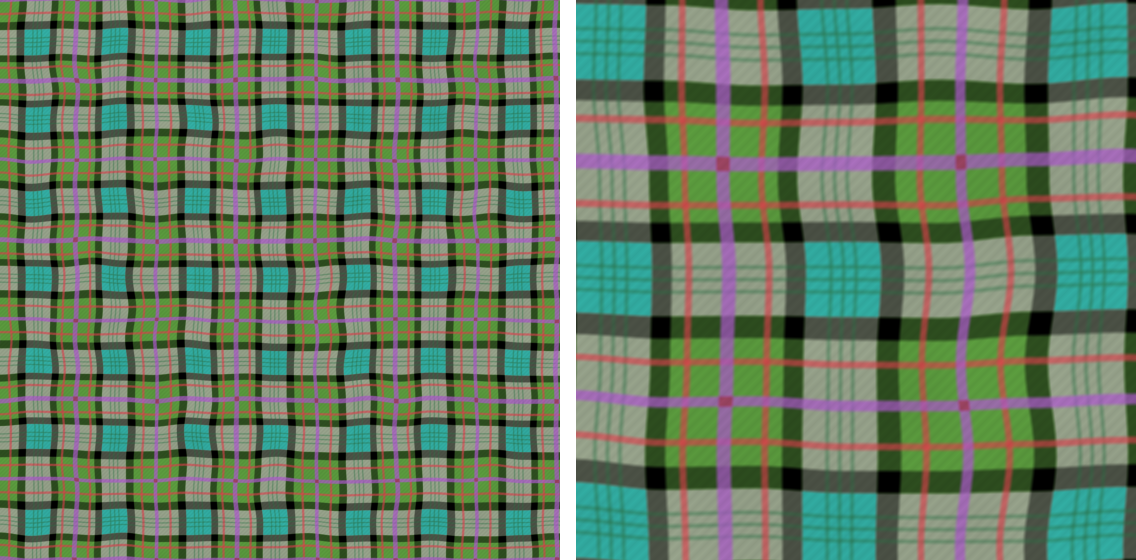
Left: the whole. Right: its middle third, enlarged.
Give the GLSL for this pattern, as a WebGL 1 fragment shader.

```glsl
precision highp float;
// Woven tartan: one mirrored sett is laid along both axes, seven half setts each way.
// Ground cells depend on which bands cross; dark bands, fine stripes and bright lines
// lie on top, and smooth noise bends the threads a little.

uniform vec2 u_resolution;

const float HALF_SETTS = 7.0;
const vec2 PIVOT = vec2(1.953, 0.0);   // wide green pivot, from the top left

const vec3 GREEN  = vec3(0.345, 0.590, 0.235);
const vec3 PALE   = vec3(0.575, 0.620, 0.530);
const vec3 TEAL   = vec3(0.190, 0.660, 0.620);
const vec3 PINSTRIPE = vec3(0.160, 0.430, 0.260);
const vec3 RED    = vec3(0.850, 0.240, 0.290);
const vec3 PURPLE = vec3(0.660, 0.340, 0.780);
const vec3 KNOT   = vec3(0.580, 0.240, 0.300);

float hash(vec2 p) {
  vec3 q = fract(vec3(p.xyx) * 0.1031);
  q += dot(q, q.yzx + 33.33);
  return fract((q.x + q.y) * q.z);
}

float noise(vec2 p) {
  vec2 i = floor(p);
  vec2 f = fract(p);
  f = f * f * (3.0 - 2.0 * f);
  float low = mix(hash(i), hash(i + vec2(1.0, 0.0)), f.x);
  float high = mix(hash(i + vec2(0.0, 1.0)), hash(i + vec2(1.0, 1.0)), f.x);
  return mix(low, high, f.y);
}

// Bends each thread direction mostly along its own length.
vec2 wobble(vec2 p) {
  float dx = noise(p * vec2(1.2, 2.6) + 17.0) - 0.5;
  float dy = noise(p * vec2(2.6, 1.2) + 53.0) - 0.5;
  return vec2(dx, dy) * 0.055;
}

// Reflects the axis: 0 at the wide green pivot, 1 at the narrow one.
float mirror(float s) {
  return abs(mod(s + 1.0, 2.0) - 1.0);
}

float band(float d, float from, float to, float soft) {
  return smoothstep(from - soft, from + soft, d)
       * (1.0 - smoothstep(to - soft, to + soft, d));
}

float line(float d, float centre, float halfWidth, float soft) {
  return band(d, centre - halfWidth, centre + halfWidth, soft);
}

float greenBand(float d, float soft) {
  return 1.0 - band(d, 0.367, 0.680, soft);
}

float darkBand(float d, float soft) {
  return band(d, 0.272, 0.367, soft) + band(d, 0.680, 0.762, soft);
}

float pinstripes(float d, float soft) {
  float sum = 0.0;
  for (int i = -1; i <= 1; i++) {
    sum += line(d, 0.523 + 0.052 * float(i), 0.008, soft);
  }
  return sum;
}

float redLines(float d, float soft) {
  return line(d, 0.170, 0.014, soft) + line(d, 0.833, 0.014, soft);
}

float purpleLines(float d, float soft) {
  return line(d, 0.0, 0.022, soft) + line(d, 1.0, 0.029, soft);
}

vec3 ground(float warp, float weft) {
  return mix(mix(TEAL, PALE, weft), mix(PALE, GREEN, weft), warp);
}

vec3 tartan(float x, float y, float soft) {
  vec3 col = ground(greenBand(x, soft), greenBand(y, soft));

  // Each dark band takes half of the light, so crossings go black.
  col *= max(0.0, 1.0 - 0.5 * (darkBand(x, soft) + darkBand(y, soft)));

  col = mix(col, PINSTRIPE, 0.42 * pinstripes(x, soft));
  col = mix(col, PINSTRIPE, 0.42 * pinstripes(y, soft));

  col = mix(col, RED, 0.62 * redLines(x, soft));
  col = mix(col, RED, 0.62 * redLines(y, soft));

  float purpleX = purpleLines(x, soft);
  float purpleY = purpleLines(y, soft);
  col = mix(col, PURPLE, 0.72 * purpleX);
  col = mix(col, PURPLE, 0.72 * purpleY);
  return mix(col, KNOT, 0.85 * purpleX * purpleY);
}

// Faint diagonal ribs of the cloth.
float twill(vec2 p) {
  return abs(fract((p.x + p.y) * 20.0) - 0.5) * 4.0 - 1.0;
}

void main() {
  vec2 uv = gl_FragCoord.xy / u_resolution;
  vec2 p = vec2(uv.x, 1.0 - uv.y) * HALF_SETTS;
  float pixel = HALF_SETTS / min(u_resolution.x, u_resolution.y);
  float soft = max(0.011, 0.8 * pixel);

  vec2 s = p - PIVOT + wobble(p);
  vec3 col = tartan(mirror(s.x), mirror(s.y), soft);
  col *= 1.0 + 0.025 * twill(p) + 0.05 * (noise(p * 4.0) - 0.5);
  gl_FragColor = vec4(col, 1.0);
}
```
